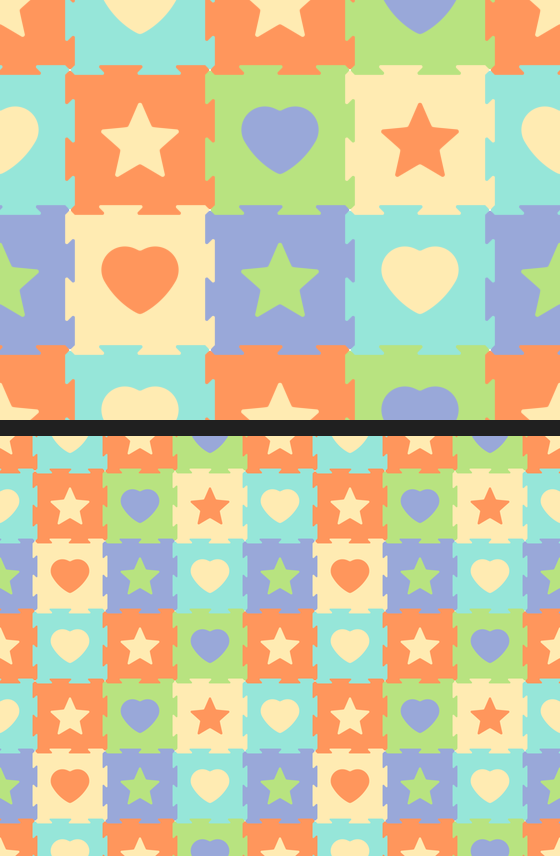
Top, the tile; bottom, the same tile 2 across and 2 down.
Give the GLSL for this pattern, as a Shadertoy shader.

```glsl
// Interlocking foam play mats, four across and three down, with heart and star insets.
// Two families of periodic dovetail seams choose the mat; distance functions draw
// the insets. Lengths are in mat widths, and the mat layout wraps on both axes.

const vec3 PALETTE[5] = vec3[5](
    vec3(1.00, 0.59, 0.36),   // orange
    vec3(0.59, 0.90, 0.85),   // aqua
    vec3(0.72, 0.89, 0.50),   // green
    vec3(1.00, 0.92, 0.70),   // cream
    vec3(0.60, 0.66, 0.85));  // blue

const int MAT_LAYOUT[12] = int[12](0, 1, 0, 2,  4, 3, 4, 1,  1, 0, 2, 3);
const int INSET_OF[5] = int[5](3, 3, 4, 0, 2);

const float TOOTH = 0.0347;     // half the height of a dovetail tooth
const float ROUNDING = 0.012;   // radius of its tips

int matColor(ivec2 cell) {
    return MAT_LAYOUT[((cell.y + 3) % 3) * 4 + (cell.x + 4) % 4];
}

// 45 degree wedge with a rounded tip, pointing right and slightly down
float roundedWedge(vec2 p) {
    const vec2 n = vec2(0.38268, 0.92388);
    vec2 q = vec2(dot(p, vec2(n.y, -n.x)), abs(dot(p, n)));
    q.x += ROUNDING / n.x;
    float along = dot(q, vec2(-n.y, n.x));
    return (along > 0.0 ? dot(q, n) : length(q)) - ROUNDING;
}

// Signed distance to a toothed seam: p.x runs along it, p.y across it
float seam(vec2 p) {
    p.x = fract(p.x + 0.5) - 0.5;
    float side = p.x < 0.0 ? -1.0 : 1.0;   // the seam is odd about each corner
    p *= side;
    if (p.x < 0.11)
        return side * min((p.x + p.y) * 0.7071, p.y + TOOTH);
    p.x = p.x < 0.363 ? p.x - 0.2257 : 0.5 - p.x;
    float turn = p.y > 0.0 ? -1.0 : 1.0;   // each step is odd about its middle
    return -side * turn * roundedWedge(turn * p - vec2(TOOTH, -TOOTH));
}

float star(vec2 p) {
    const float slice = 0.6283185;   // half of a fifth of a turn
    p.y += 0.025;
    float angle = mod(atan(p.x, -p.y) + slice, 2.0 * slice) - slice;
    p = length(p) * vec2(sin(angle), cos(angle));
    p.x = sqrt(p.x * p.x + 0.00005);   // softens the notches
    vec2 notch = vec2(0.0, 0.1265);
    vec2 edge = 0.275 * vec2(sin(slice), cos(slice)) - notch;
    vec2 q = p - notch;
    float d = length(q - edge * min(dot(q, edge) / dot(edge, edge), 1.0));
    return d * sign(edge.x * q.y - edge.y * q.x) - 0.0156;
}

float heart(vec2 p) {
    p.x = sqrt(p.x * p.x + 0.0002);    // softens the notch and the point
    vec2 q = p - vec2(0.1094, 0.0729);
    return dot(q, vec2(0.5, 0.866)) > 0.0
        ? length(q) - 0.1667                             // lobe
        : length(p - vec2(-0.274, 0.2943)) - 0.6094;     // flank
}

// Gap left where four rounded mat corners meet
float cornerGap(vec2 p) {
    vec2 q = abs(vec2(p.x + p.y, p.x - p.y)) * 0.7071;
    return max(ROUNDING - length(q - ROUNDING), max(q.x, q.y) - ROUNDING);
}

void mainImage(out vec4 fragColor, in vec2 fragCoord) {
    vec2 p = fragCoord / iResolution.xy * vec2(4.0, 3.0) + 0.5;
    float soft = 0.75 * 3.0 / iResolution.y;

    // Mats on both sides of the nearest seams
    vec2 corner = floor(p + 0.5);
    vec2 fromCorner = p - corner;
    ivec2 c = ivec2(corner);
    float right = smoothstep(-soft, soft, seam(vec2(-p.y, fromCorner.x)));
    float upper = smoothstep(-soft, soft, seam(vec2(p.x, fromCorner.y)));
    vec3 below = mix(PALETTE[matColor(c - 1)], PALETTE[matColor(c - ivec2(0, 1))], right);
    vec3 above = mix(PALETTE[matColor(c - ivec2(1, 0))], PALETTE[matColor(c)], right);
    vec3 color = mix(below, above, upper);

    // Pale floor showing through at the corners
    float gap = smoothstep(soft, -soft, cornerGap(fromCorner));
    color = mix(color, vec3(1.0, 0.99, 0.95), gap);

    // Inset of the mat, alternating between star and heart
    ivec2 cell = ivec2(floor(p));
    vec2 local = fract(p) - 0.5;
    bool isHeart = (cell.x + (cell.y % 3) / 2) % 2 == 1;
    float inset = isHeart ? heart(local) : star(local);
    vec3 insetColor = PALETTE[INSET_OF[matColor(cell)]];
    color = mix(color, insetColor, smoothstep(soft, -soft, inset));

    fragColor = vec4(color, 1.0);
}
```
